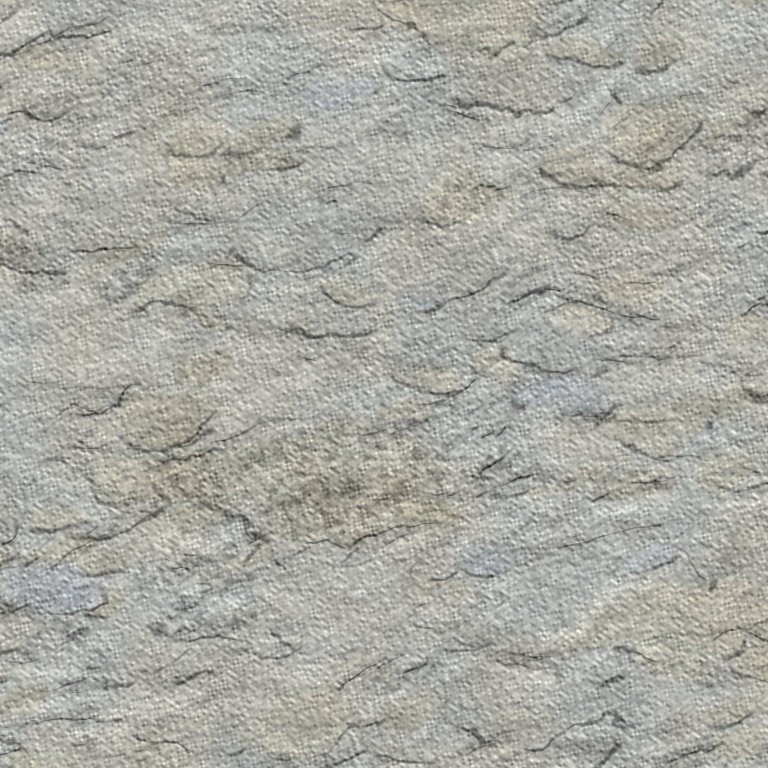
Write a WebGL 2 fragment shader that draws this texture.

```glsl
#version 300 es
precision highp float;

#define BASE_TONE 0.675
#define GRAIN_SCALE 265.0
#define GRAIN_DEPTH 0.235
#define RELIEF_DEPTH 0.42
#define CRACK_DEPTH 0.25
#define PIT_DEPTH 0.13
#define STONE_SHARE 0.6
#define GREY vec3(1.0, 1.004, 0.966)
#define OCHRE vec3(1.015, 1.0, 0.915)
#define BLUE vec3(0.975, 1.0, 1.01)

uniform vec2 u_resolution;
out vec4 fragColor;

struct Surface {
    vec3 tint;
    float tone;
    float relief;
    float pits;
    float crack;
};

float hash(vec2 p) {
    vec3 q = fract(p.xyx * 0.1031);
    q += dot(q, q.yzx + 33.33);
    return fract((q.x + q.y) * q.z);
}

float noise(vec2 p) {
    vec2 i = floor(p), f = fract(p);
    f = f * f * (3.0 - 2.0 * f);
    return mix(mix(hash(i), hash(i + vec2(1, 0)), f.x),
               mix(hash(i + vec2(0, 1)), hash(i + vec2(1, 1)), f.x), f.y);
}

float fbm(vec2 p) {
    float sum = 0.0, amp = 0.533;
    for (int i = 0; i < 4; i++) {
        sum += amp * noise(p);
        p = mat2(0.98, 0.2, -0.2, 0.98) * p * 2.03 + 19.7;
        amp *= 0.5;
    }
    return sum;
}

// Height of the flattened, gently bent layers
float strata(vec2 p) {
    vec2 bend = vec2(noise(p * 7.0 + 3.0), noise(p * 7.0 + 41.0)) - 0.5;
    p += bend * 0.075;
    p.y -= 0.16 * p.x;
    return fbm(p * vec2(12.0, 31.0) + 60.0);
}

// Lays one grid of scattered flat stones over the surface
void layStones(inout Surface s, vec2 p, vec2 cellSize, float seed, float share) {
    vec2 wobble = vec2(fbm(p * 15.0 + seed), fbm(p * 15.0 + seed + 50.0)) - 0.5;
    p += wobble * cellSize * vec2(0.4, 0.7);
    vec2 cell = floor(p / cellSize);
    for (int y = -1; y <= 1; y++)
    for (int x = -1; x <= 1; x++) {
        vec2 id = cell + vec2(x, y) + seed;
        if (hash(id + 7.0) > share) continue;
        vec2 jitter = 0.25 + 0.5 * vec2(hash(id + 11.0), hash(id + 23.0));
        vec2 radius = cellSize * mix(vec2(0.32, 0.28), vec2(0.6, 0.5),
                                     vec2(hash(id + 31.0), hash(id + 43.0)));
        float tilt = mix(-0.25, 0.45, hash(id + 59.0));
        vec2 q = p - (id - seed + jitter) * cellSize;
        q = mat2(cos(tilt), -sin(tilt), sin(tilt), cos(tilt)) * q / radius;
        float d = (length(q) - 1.0) * radius.y;
        float soft = 0.3 * radius.y;
        float body = 1.0 - smoothstep(-soft, 0.5 * soft, d);

        // Colour and finish of this stone
        float kind = hash(id + 67.0), finish = hash(id + 71.0);
        vec3 tint = kind < 0.36 ? OCHRE : kind > 0.93 ? BLUE : GREY;
        float tone = (hash(id + 83.0) - 0.5) * 0.05 + 0.02 * q.y;
        s.tint = mix(s.tint, tint, body * 0.8);
        s.tone = mix(s.tone, tone, body * 0.9);
        s.relief = mix(s.relief, mix(0.35, 1.25, finish), body * 0.8);
        s.pits = mix(s.pits, smoothstep(0.7, 1.0, finish), body);

        // Broken shadow line along the underside
        float under = smoothstep(-0.1, 0.6, -q.y);
        float broken = smoothstep(0.4, 0.65, noise(p * 19.0 + id));
        float line = 1.0 - smoothstep(0.0005, 0.0038, abs(d));
        s.crack = max(s.crack * (1.0 - body), line * under * broken);
    }
}

void main() {
    vec2 p = gl_FragCoord.xy / min(u_resolution.x, u_resolution.y);

    // Mortar bed, calm and pale in patches
    float calm = smoothstep(0.46, 0.64, fbm(p * vec2(6.0, 10.0) + 90.0));
    Surface s = Surface(GREY, 0.025 * calm, 1.1 - 0.6 * calm, 0.0, 0.0);
    layStones(s, p, vec2(0.10, 0.05), 100.0, STONE_SHARE);
    layStones(s, p, vec2(0.16, 0.085), 200.0, STONE_SHARE * 0.7);
    layStones(s, p, vec2(0.26, 0.14), 300.0, STONE_SHARE * 0.4);

    // Layer relief lit from above, with cracks beneath overhangs
    vec2 e = vec2(-0.0015, 0.003);
    float drop = strata(p + e) - strata(p - e);
    float ledge = abs(fract(strata(p) * 3.0) - 0.5);
    float sparse = smoothstep(0.38, 0.62, noise(p * vec2(13.0, 21.0) + 130.0));
    float seam = (1.0 - smoothstep(0.03, 0.17, ledge))
               * smoothstep(0.01, 0.11, drop) * sparse * min(s.relief, 1.0);

    // Fine sandy grain and coarse pits, turned off the pixel axes
    vec2 g = mat2(0.83, 0.56, -0.56, 0.83) * p * GRAIN_SCALE + 400.0;
    float grain = noise(g) - noise(g + vec2(0.1, -0.95));
    grain += 0.4 * (noise(g.yx * 0.55 + 31.0) - 0.5);
    float pit = 1.0 - smoothstep(0.22, 0.5, noise(g * vec2(0.4, 0.5)));
    float mottle = fbm(p * vec2(20.0, 34.0) + 170.0) - 0.5;

    float tone = BASE_TONE + s.tone + 0.13 * mottle;
    tone -= RELIEF_DEPTH * s.relief * drop;
    tone += GRAIN_DEPTH * (0.75 + 0.3 * s.relief) * grain;
    tone -= PIT_DEPTH * s.pits * pit + CRACK_DEPTH * max(s.crack, seam);

    // Faint warm and cool staining
    float stain = fbm(p * 9.0 + 210.0) - 0.5;
    vec3 tint = s.tint + stain * vec3(0.03, 0.0, -0.07);
    fragColor = vec4(clamp(tone * tint, 0.0, 1.0), 1.0);
}
```
